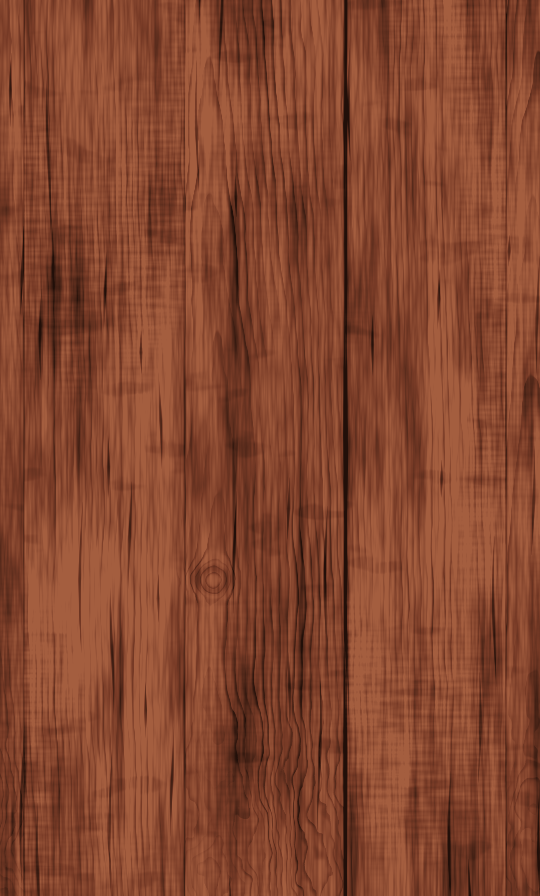
A Shadertoy shader for this texture:

```glsl
// Reddish-brown wooden planks with cathedral grain, a knot, dark flecks and seams.

// Layout, in units of the canvas height
const float PLANK_WIDTH = 0.1795;
const float FIRST_SEAM = 0.0265;
const float OPEN_SEAM = 2.0;            // index of the wide dark gap
const vec2 KNOT = vec2(0.238, 0.353);
const vec2 KNOT_SIZE = vec2(0.024, 0.019);

// Grain
const float RING_DENSITY = 118.0;       // rings per unit across a plank
const float RING_CLIMB = 6.0;           // rings per unit along a figured plank
const float HEART_RADIUS = 0.02;        // roundness of the arches
const float RING_DEPTH = 0.36;
const float BLOTCH_DEPTH = 0.17;
const float BASE_TONE = 0.93;
const float CONTRAST = 1.15;
const vec2 FLECK_CELL = vec2(0.034, 0.2);

const vec3 DARK = vec3(0.13, 0.06, 0.035);
const vec3 MIDDLE = vec3(0.47, 0.23, 0.15);
const vec3 LIGHT = vec3(0.62, 0.35, 0.235);
const float MIDDLE_TONE = 0.69;

vec2 hash2(vec2 p) {
    return fract(sin(vec2(dot(p, vec2(127.1, 311.7)), dot(p, vec2(269.5, 183.3)))) * 4375.85);
}

// Layered sines, about -1 to 1
float waves(vec2 p) {
    float sum = 0.0, amp = 0.5;
    for (int i = 0; i < 5; i++) {
        p = mat2(0.8, 0.6, -0.6, 0.8) * p * 1.6 + 1.9;
        sum += amp * sin(p.x + 1.7 * sin(p.y));
        amp *= 0.6;
    }
    return sum;
}

// Distance to the nearest scattered point
float cellular(vec2 p) {
    vec2 cell = floor(p), f = fract(p);
    float nearest = 4.0;
    for (int j = -1; j <= 1; j++)
        for (int i = -1; i <= 1; i++) {
            vec2 g = vec2(i, j);
            vec2 d = g + hash2(cell + g) - f;
            nearest = min(nearest, dot(d, d));
        }
    return sqrt(nearest);
}

// Growth-ring coordinate: arches on figured planks, near-straight lines on the others
float growth(vec2 p, float plank, float figured, float turbulence) {
    float heart = FIRST_SEAM + (plank + mix(-0.4, 0.19, figured)) * PLANK_WIDTH;
    float bend = mix(0.004, 0.009, figured) * waves(p * vec2(8.0, 3.2) + plank * 7.3);
    float dx = p.x - heart + bend;
    float h = RING_DENSITY * mix(1.25, 1.0, figured) * sqrt(dx * dx + HEART_RADIUS * HEART_RADIUS);
    h += RING_CLIMB * mix(0.35, 1.0, figured) * p.y;
    h += (0.22 + 1.2 * turbulence) * waves(p * vec2(30.0, 19.0));
    vec2 k = (p - KNOT) / KNOT_SIZE;
    return h - 3.2 * exp(-dot(k, k) * (1.0 + 0.3 * waves(p * 50.0)));
}

// Thin dark dashes along the grain, at most one in each grid cell
float flecks(vec2 p) {
    p.x += 0.002 * sin(p.y * 23.0);
    vec2 q = p / FLECK_CELL;
    q.y += 0.37 * floor(q.x);
    vec2 cell = floor(q), rnd = hash2(cell + 5.0), shape = hash2(cell + 31.0);
    vec2 d = (fract(q) - mix(vec2(0.2, 0.48), vec2(0.8, 0.52), rnd)) * FLECK_CELL;
    float along = clamp(1.0 - abs(d.y) / mix(0.015, 0.09, shape.y), 0.0, 1.0);
    float halfWidth = 0.0021 * along + 0.0006;
    return step(shape.x, 0.38) * sqrt(along) * (1.0 - smoothstep(0.2 * halfWidth, halfWidth, abs(d.x)));
}

void mainImage(out vec4 fragColor, in vec2 fragCoord) {
    vec2 p = fragCoord / iResolution.y;
    float across = (p.x - FIRST_SEAM) / PLANK_WIDTH;
    float plank = floor(across), u = fract(across);
    float figured = mod(plank, 2.0);
    float turbulence = figured * (1.0 - smoothstep(0.08, 0.27, p.y));
    vec2 offset = vec2(plank * 3.7, plank * 5.1);

    // Broad shading: blotches, narrow smudges and one dark column on each plank
    float cloud = waves(p * vec2(18.0, 11.0) + offset.yx);
    float tone = BASE_TONE + BLOTCH_DEPTH * waves(p * vec2(13.0, 2.6) + offset) + 0.08 * cloud;
    tone -= 0.2 * smoothstep(0.25, 0.95, waves(p * vec2(34.0, 6.0) - offset));
    float column = (u - (plank == 2.0 ? 0.8 : 0.34)) / 0.14;
    tone -= 0.16 * exp(-column * column) * (0.7 + 0.8 * waves(vec2(plank, p.y * 6.0)));
    tone -= plank < 0.0 ? 0.12 : 0.0;
    tone -= 0.14 * turbulence * (0.6 + cloud);

    // Growth rings: slow darkening that ends in a sharp line
    float h = growth(p, plank, figured, turbulence);
    float phase = fract(h);
    float edge = clamp(fwidth(h), 0.06, 0.3);
    float ring = smoothstep(0.35, 1.0 - edge, phase) * (1.0 - smoothstep(1.0 - edge, 1.0, phase));
    float strength = 0.2 + 0.8 * hash2(vec2(floor(h), plank)).x;
    strength *= mix(0.7, 1.0, figured) * (0.8 + 0.6 * waves(p * vec2(14.0, 5.0)));
    tone -= RING_DEPTH * strength * ring * ring;

    // Dark streaks, long and fine fibres, crosswise curl and marks
    tone -= 0.2 * smoothstep(0.3, 0.8, waves(vec2(p.x * 75.0, p.y * 2.5) + offset)) * (0.7 - 0.6 * cloud);
    tone += 0.26 * (0.42 - cellular(p * vec2(120.0, 1.8) + offset));
    tone += 0.26 * (0.42 - cellular(p * vec2(300.0, 22.0)));
    float curl = smoothstep(-0.3, 0.7, waves(p * vec2(9.0, 4.0) + 4.0));
    tone += 0.2 * mix(1.0, 0.4, figured) * curl * (0.42 - cellular(p * vec2(18.0, 170.0)));
    tone -= 0.1 * smoothstep(0.55, 0.9, waves(p * vec2(13.0, 32.0) + offset));

    // Knot shadow and flecks
    float knotRadius = length((p - KNOT) / KNOT_SIZE) + 0.15 * cloud;
    tone -= 0.2 * exp(-14.0 * (knotRadius - 0.7) * (knotRadius - 0.7));
    tone -= 0.55 * flecks(p);

    // Seams
    float seam = floor(across + 0.5);
    float gap = abs(across - seam) * PLANK_WIDTH;
    float open = seam == OPEN_SEAM ? 1.0 : 0.0;
    float wear = 0.75 + 0.25 * waves(vec2(seam * 4.0, p.y * 9.0));
    float gapWidth = mix(0.0016, 0.0034, open * wear);
    tone -= mix(0.38, 0.9, open) * wear * (1.0 - smoothstep(gapWidth * 0.4, gapWidth, gap));
    tone -= 0.16 * open * exp(-gap / 0.007);

    tone = clamp(0.8 + CONTRAST * (tone - 0.8), 0.0, 1.05);
    vec3 wood = tone < MIDDLE_TONE ? mix(DARK, MIDDLE, tone / MIDDLE_TONE)
        : mix(MIDDLE, LIGHT, (tone - MIDDLE_TONE) / (1.0 - MIDDLE_TONE));
    fragColor = vec4(wood, 1.0);
}
```
